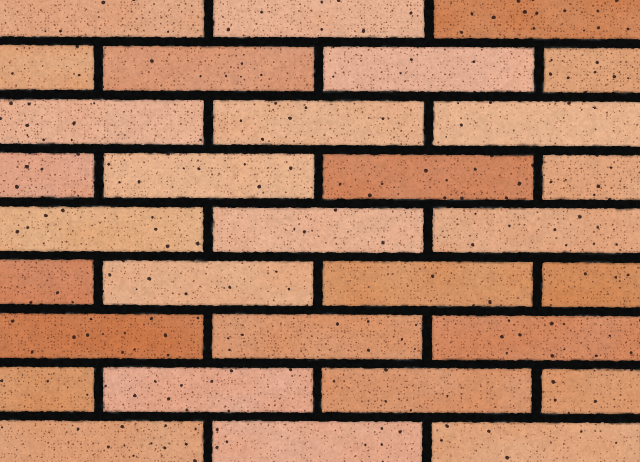
This texture is drawn by a Shadertoy shader. Its source:

```glsl
// Speckled terracotta bricks in running bond with dark recessed joints.

float hash(vec2 p) {
    vec3 q = fract(p.xyx * vec3(0.1031, 0.1030, 0.0973));
    q += dot(q, q.yzx + 33.33);
    return fract((q.x + q.y) * q.z);
}

float noise(vec2 p) {
    vec2 i = floor(p), f = fract(p);
    f = f * f * (3.0 - 2.0 * f);
    return mix(mix(hash(i), hash(i + vec2(1, 0)), f.x),
               mix(hash(i + vec2(0, 1)), hash(i + vec2(1, 1)), f.x), f.y);
}

float roundedBox(vec2 p, vec2 halfSize, float radius) {
    vec2 q = abs(p) - halfSize + radius;
    return length(max(q, 0.0)) + min(max(q.x, q.y), 0.0) - radius;
}

// Coverage of round grains, at most one in each grid cell.
float grains(vec2 p, float cell, float density, float maxRadius, float aa) {
    vec2 id = floor(p / cell) + 71.0;
    vec2 jitter = vec2(hash(id + 13.7), hash(id + 47.1)) - 0.5;
    float radius = maxRadius * mix(0.45, 1.0, hash(id + 81.3));
    vec2 local = (fract(p / cell) - 0.5 - 0.5 * jitter) * cell;
    float uneven = 0.5 * maxRadius * (noise(p / maxRadius) - 0.5);
    float dist = length(local) - radius + uneven;
    return step(hash(id), density) * (1.0 - smoothstep(-aa, aa, dist));
}

void mainImage(out vec4 fragColor, in vec2 fragCoord) {
    // Canvas width is 1; y runs down from the top edge.
    float aa = 0.7 / iResolution.x;
    vec2 p = vec2(fragCoord.x, iResolution.y - fragCoord.y) / iResolution.x;

    // Slight tilt and taper of the wall, then the running bond.
    vec2 wall = vec2(p.x * (1.0 + 0.009 * p.y), p.y - 0.0045 * p.x);
    vec2 pitch = vec2(0.3444, 0.0837);
    float row = floor((wall.y - 0.0638) / pitch.y);
    vec2 start = vec2(0.1543 + 0.1722 * mod(row, 2.0), 0.0638);
    vec2 grid = (wall - start) / pitch;
    vec2 id = vec2(floor(grid.x), row) + 20.0;
    vec2 local = (fract(grid) - 0.5) * pitch;

    // Brick outline with small laying errors and frayed edges.
    local += 0.0016 * (vec2(hash(id + 5.1), hash(id + 9.4)) - 0.5);
    float edge = roundedBox(local, vec2(0.1650, 0.0348), 0.002);
    edge += 0.0016 * (noise(p * 170.0) - 0.5) + 0.0008 * (noise(p * 420.0) - 0.5);
    float brickMask = 1.0 - smoothstep(-aa, aa, edge);

    // Fired clay: mostly pale, some orange, deeper toward the lower rows.
    float tone = pow(hash(id + 2.3), 1.8) + 0.25 * (p.y - 0.3);
    float mottle = noise(p * vec2(16, 30) + id * 7.0) - 0.5;
    tone = clamp(tone + 0.22 * mottle, 0.0, 1.0);
    vec3 clay = mix(vec3(0.895, 0.695, 0.565), vec3(0.77, 0.46, 0.28), tone);
    vec3 tint = mix(vec3(1.0, 1.01, 0.95), vec3(1.0, 0.98, 1.04), hash(id + 31.0));
    clay *= tint * (1.0 + 0.03 * mottle);
    clay *= 1.0 + 0.09 * (noise(p * 380.0) - 0.5) + 0.05 * (noise(p * 120.0) - 0.5);

    // Fine, medium and coarse iron specks.
    float speckle = mix(0.5, 1.1, hash(id + 17.0)) + 0.4 * tone;
    vec3 rust = clay * vec3(0.68, 0.56, 0.50);
    clay = mix(clay, rust, 0.75 * grains(p, 0.0052, 0.38 * speckle, 0.0012, aa));
    clay = mix(clay, vec3(0.42, 0.24, 0.17),
               0.8 * grains(p + 0.37, 0.0098, 0.26 * speckle, 0.0015, aa));
    clay = mix(clay, vec3(0.19, 0.12, 0.11),
               0.9 * grains(p + 0.71, 0.0240, 0.24 * speckle, 0.0030, aa));

    // Worn rim: soft shade with scattered smudges.
    float smudge = smoothstep(0.55, 0.9, noise(p * 60.0));
    clay *= 1.0 - (0.16 + 0.3 * smudge) * smoothstep(-0.0045, 0.0, edge);

    // Dark joint with faint grit and pale dust beside the bricks.
    vec3 joint = vec3(0.043, 0.046, 0.044) + 0.025 * (noise(p * 230.0) - 0.5);
    float dust = smoothstep(0.62, 0.9, noise(p * vec2(45, 90) + 8.0));
    joint += 0.14 * dust * (1.0 - smoothstep(0.0, 0.004, edge));

    fragColor = vec4(mix(joint, clay, brickMask), 1.0);
}
```
